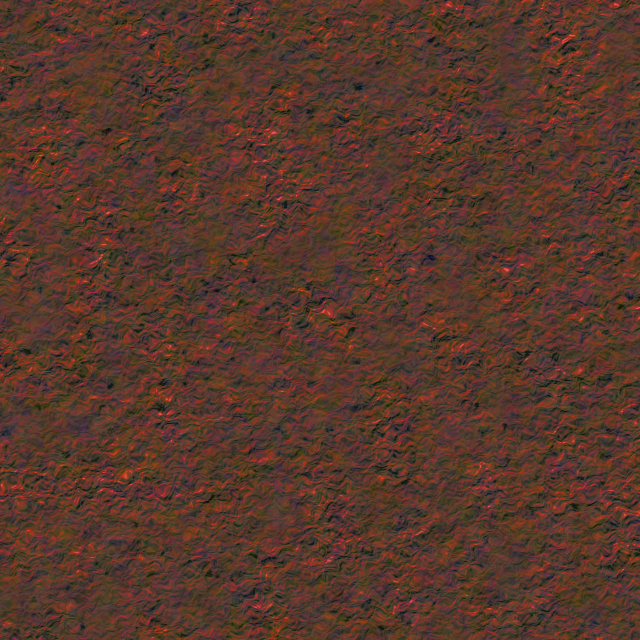
This texture is drawn by a WebGL 2 fragment shader. Its source:

```glsl
#version 300 es
precision highp float;
// Rough rusted iron: crumbly relief under raking light, with faint tints and small pits.

uniform vec2 u_resolution;
out vec4 fragColor;

// Relief
const float GRAIN_FREQ = 31.0;           // cells of the coarsest octave per canvas
const float GRAIN_STRETCH = 0.84;        // below 1 makes flakes wider than tall
const float GRAIN_TURN = 0.45;           // radians between octaves
const vec4 OCTAVE_SLOPE = vec4(0.42, 0.72, 1.0, 1.0);
const vec2 LIGHT_DIR = vec2(-0.42, 0.907);
const float LIGHT_STEP = 0.001;
const float RELIEF_GAIN = 0.95;
const float ROUGH_FREQ = 11.0;           // calm and rough zones
const float ROUGH_VARIATION = 0.9;
const float WARP_FREQ = 52.0;
const float WARP_AMOUNT = 0.009;

// Tints
const float PATCH_FREQ = 6.0;
const float PATCH_GAIN = 0.45;
const float STAIN_FREQ = 42.0;
const float STAIN_GAIN = 0.6;
const vec3 COOL_TINT = vec3(-0.02, 0.0, 0.085);
const vec3 OCHRE_TINT = vec3(0.015, 0.05, -0.035);

// Pits
const float PIT_GRID = 26.0;
const float PIT_CHANCE = 0.2;
const float PIT_DEPTH = 1.5;

// Colours from deep shade to glint
const vec3 PITCH = vec3(0.07, 0.10, 0.08);
const vec3 SHADE = vec3(0.20, 0.20, 0.17);
const vec3 UMBER = vec3(0.27, 0.22, 0.16);
const vec3 RUST = vec3(0.35, 0.23, 0.19);
const vec3 BRICK = vec3(0.42, 0.23, 0.17);
const vec3 EMBER = vec3(0.53, 0.22, 0.16);
const vec3 SCARLET = vec3(0.67, 0.20, 0.14);
const vec3 GLINT = vec3(0.90, 0.34, 0.30);

uint hashBits(ivec2 cell) {
    uvec2 v = uvec2(cell) * 1664525u + 1013904223u;
    v.x += v.y * 1664525u;
    v.y += v.x * 1664525u;
    v ^= v >> 16u;
    v.x += v.y * 1664525u;
    return v.x ^ (v.x >> 16u);
}

float hash(ivec2 cell) {
    return float(hashBits(cell) & 0xffffu) / 65536.0;
}

float cornerRamp(ivec2 cell, vec2 offset) {
    float angle = 6.28319 * hash(cell);
    return dot(vec2(cos(angle), sin(angle)), offset);
}

float gradientNoise(vec2 p) {
    ivec2 cell = ivec2(floor(p));
    vec2 f = fract(p);
    vec2 s = f * f * f * (f * (f * 6.0 - 15.0) + 10.0);
    float low = mix(cornerRamp(cell, f), cornerRamp(cell + ivec2(1, 0), f - vec2(1, 0)), s.x);
    float high = mix(cornerRamp(cell + ivec2(0, 1), f - vec2(0, 1)),
                     cornerRamp(cell + ivec2(1, 1), f - vec2(1, 1)), s.x);
    return mix(low, high, s.y);
}

mat2 rotation(float a) {
    return mat2(cos(a), sin(a), -sin(a), cos(a));
}

// Sum of octaves, each divided by its frequency so the weights set slopes.
float surfaceHeight(vec2 p) {
    float height = 0.0;
    float freq = GRAIN_FREQ;
    p.x *= GRAIN_STRETCH;
    for (int i = 0; i < 4; i++) {
        vec2 q = rotation(GRAIN_TURN * (float(i) - 1.5)) * p;
        height += OCTAVE_SLOPE[i] * gradientNoise(q * freq + 17.3 * float(i)) / freq;
        freq *= 2.05;
    }
    return height;
}

// One jittered, ragged hole in some of the grid cells.
float pitMask(vec2 p) {
    vec2 g = p * PIT_GRID;
    ivec2 cell = ivec2(floor(g));
    vec2 center = 0.3 + 0.4 * vec2(hash(cell + 101), hash(cell + 211));
    float radius = mix(0.07, 0.19, hash(cell + 307));
    float edge = length(fract(g) - center) + 0.25 * gradientNoise(p * 120.0);
    float present = step(hash(cell + 401), PIT_CHANCE);
    return present * (1.0 - smoothstep(radius * 0.4, radius * 1.4, edge));
}

vec3 rustRamp(float t) {
    vec3 c = mix(PITCH, SHADE, clamp((t + 2.7) / 1.3, 0.0, 1.0));
    c = mix(c, UMBER, clamp((t + 1.4) / 0.78, 0.0, 1.0));
    c = mix(c, RUST, clamp((t + 0.62) / 0.7, 0.0, 1.0));
    c = mix(c, BRICK, clamp((t - 0.08) / 0.67, 0.0, 1.0));
    c = mix(c, EMBER, clamp((t - 0.75) / 0.7, 0.0, 1.0));
    c = mix(c, SCARLET, clamp((t - 1.45) / 0.8, 0.0, 1.0));
    return mix(c, GLINT, clamp((t - 2.25) / 1.1, 0.0, 1.0));
}

void main() {
    vec2 p = gl_FragCoord.xy / min(u_resolution.x, u_resolution.y);

    // Relief lit from above, rougher in some zones
    vec2 warp = vec2(gradientNoise(p * WARP_FREQ + 5.7), gradientNoise(p * WARP_FREQ + 61.2));
    vec2 q = p + WARP_AMOUNT * warp;
    vec2 toLight = LIGHT_DIR * LIGHT_STEP;
    float slope = (surfaceHeight(q - toLight) - surfaceHeight(q + toLight)) / (2.0 * LIGHT_STEP);
    float roughness = 1.0 + ROUGH_VARIATION * gradientNoise(p * ROUGH_FREQ + 21.8);

    // Broad patches, stains and pits shift the tone
    float tone = RELIEF_GAIN * roughness * slope;
    tone += PATCH_GAIN * gradientNoise(p * PATCH_FREQ + 33.1);
    tone += STAIN_GAIN * gradientNoise(q * STAIN_FREQ + 80.4) - PIT_DEPTH * pitMask(p);

    // Cool and ochre tints drift independently of the relief
    float cool = 0.8 * gradientNoise(q * 19.0 + 9.2) + gradientNoise(q * 75.0 + 47.9);
    float ochre = gradientNoise(q * 30.0 + 71.5) + gradientNoise(q * 110.0 + 13.6);
    vec3 color = rustRamp(tone) + cool * COOL_TINT + ochre * OCHRE_TINT;
    fragColor = vec4(clamp(color, 0.0, 1.0), 1.0);
}
```
